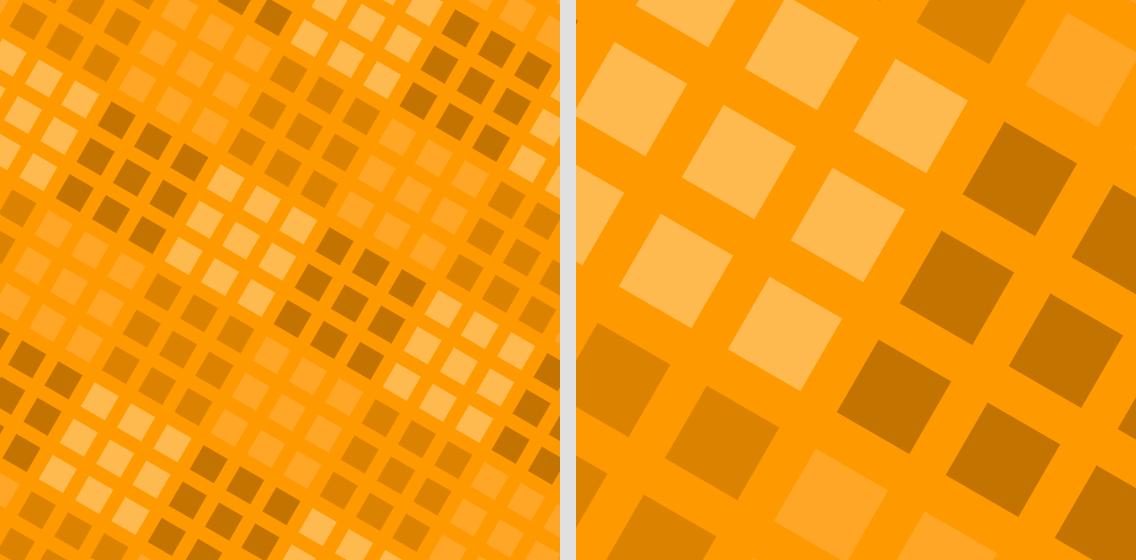
Left: the whole. Right: its middle third, enlarged.
A Shadertoy shader for this pattern:

```glsl
// Tilted grid of small squares on orange, tinted in blocks of three by three.
// Rotated grid coordinates give each square by fract and its block by floor;
// four tints alternate in a two by two checker of blocks.

// Signed distance to a square centred at the origin.
float squareDistance(vec2 p, float halfSide) {
    vec2 d = abs(p) - halfSide;
    return length(max(d, 0.0)) + min(max(d.x, d.y), 0.0);
}

// Tint of a block from its parity across and down the grid.
vec3 blockTint(vec2 parity) {
    vec3 upper = mix(vec3(1.0, 0.73, 0.31), vec3(0.76, 0.45, 0.0), parity.x);
    vec3 lower = mix(vec3(0.86, 0.51, 0.0), vec3(1.0, 0.65, 0.15), parity.x);
    return mix(upper, lower, parity.y);
}

void mainImage(out vec4 fragColor, in vec2 fragCoord) {
    float canvas = min(iResolution.x, iResolution.y);
    float pitch = 0.0749;

    // Grid axes: rows fall to the right, columns run down to the left.
    float tilt = radians(30.0);
    vec2 across = vec2(cos(tilt), -sin(tilt));
    vec2 down = vec2(-sin(tilt), -cos(tilt));
    vec2 offset = fragCoord / canvas - vec2(0.3892, 0.7237);
    vec2 grid = vec2(dot(offset, across), dot(offset, down)) / pitch;

    // One square per cell, with an edge one pixel soft.
    float pixel = 1.0 / (pitch * canvas);
    float edge = squareDistance(fract(grid) - 0.5, 0.333);
    float coverage = clamp(0.5 - edge / pixel, 0.0, 1.0);

    vec3 tint = blockTint(mod(floor(grid / 3.0), 2.0));
    fragColor = vec4(mix(vec3(1.0, 0.6, 0.0), tint, coverage), 1.0);
}
```
